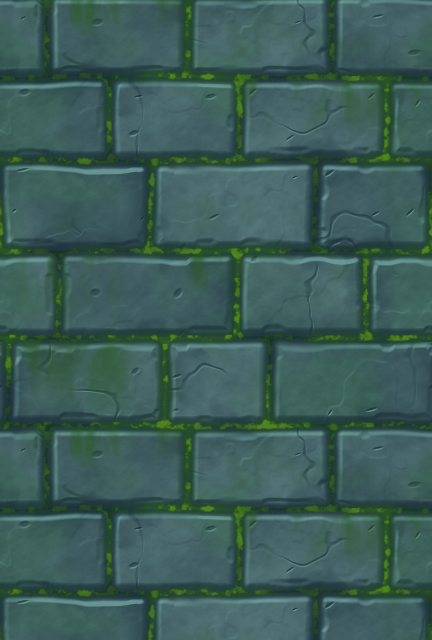
Write a Shadertoy shader that draws this texture.

```glsl
const float FIRST_ROW = 0.178;
const float GAP = 0.0035;
const float CORNER = 0.021;
const float ROW_EDGES[6] = float[6](0.0, 0.193, 0.403, 0.604, 0.807, 1.0);
const vec3 JOINTS[5] = vec3[5](
    vec3(0.255, 0.552, 0.896), vec3(0.349, 0.730, 0.998),
    vec3(0.135, 0.550, 0.849), vec3(0.019, 0.382, 0.622),
    vec3(0.110, 0.436, 0.768));

const vec3 STONE_DARK = vec3(0.21, 0.32, 0.34);
const vec3 STONE_LIGHT = vec3(0.33, 0.455, 0.465);
const vec3 STONE_GREEN = vec3(0.24, 0.41, 0.34);
const vec3 SHADOW = vec3(0.09, 0.18, 0.22);
const vec3 HIGHLIGHT = vec3(0.46, 0.66, 0.66);
const vec3 MOSS_DARK = vec3(0.09, 0.20, 0.16);
const vec3 MOSS = vec3(0.16, 0.34, 0.13);
const vec3 MOSS_BRIGHT = vec3(0.32, 0.52, 0.11);

struct Brick { vec2 center; vec2 halfSize; float id; };

float hash(vec2 p) {
    return fract(sin(dot(p, vec2(127.1, 311.7))) * 43758.5453);
}

// Value noise that wraps on the unit tile
float noise(vec2 p, vec2 period, float seed) {
    p *= period;
    vec2 i = floor(p), f = fract(p);
    f = f * f * (3.0 - 2.0 * f);
    vec2 a = mod(i, period) + seed, b = mod(i + 1.0, period) + seed;
    return mix(mix(hash(a), hash(vec2(b.x, a.y)), f.x),
               mix(hash(vec2(a.x, b.y)), hash(b), f.x), f.y);
}

float fbm(vec2 p, vec2 period, float seed) {
    float sum = 0.0, amplitude = 0.533;
    for (int i = 0; i < 4; i++) {
        sum += amplitude * noise(p, period, seed + float(i) * 5.3);
        period *= 2.0;
        amplitude *= 0.5;
    }
    return sum;
}

Brick findBrick(vec2 p) {
    int row = 0;
    for (int i = 1; i < 5; i++) if (p.y >= ROW_EDGES[i]) row = i;
    vec3 j = JOINTS[row];
    vec3 span = vec3(j.z - 1.0, j.x, 0.0);
    if (p.x >= j.x) span = vec3(j.x, j.y, 1.0);
    if (p.x >= j.y) span = vec3(j.y, j.z, 2.0);
    if (p.x >= j.z) span = vec3(j.z, j.x + 1.0, 0.0);
    vec2 lo = vec2(span.x, ROW_EDGES[row]), hi = vec2(span.y, ROW_EDGES[row + 1]);
    return Brick(0.5 * (lo + hi), 0.5 * (hi - lo), float(row) * 3.0 + span.z);
}

vec2 wobble(vec2 p) {
    vec2 offset = vec2(noise(p, vec2(11.0), 1.0), noise(p, vec2(11.0), 8.0)) - 0.5;
    return fract(p + 0.007 * offset);
}

// Rounded box, negative inside
float brickDistance(vec2 p, Brick b, float gap, float radius) {
    vec2 q = abs(p - b.center) - b.halfSize + gap + radius;
    return length(max(q, 0.0)) + min(max(q.x, q.y), 0.0) - radius;
}

// Scattered pits and slanted scratches, one at most per cell
float pits(vec2 p, float cells, float chance) {
    vec2 id = mod(floor(p * cells), cells);
    vec2 q = fract(p * cells) - 0.35 - 0.3 * vec2(hash(id + 2.0), hash(id + 4.0));
    float angle = -1.0 + 0.9 * hash(id + 6.0);
    q = mat2(cos(angle), -sin(angle), sin(angle), cos(angle)) * q;
    q.y *= mix(1.3, 5.0, hash(id + 9.0));
    float size = mix(0.08, 0.20, hash(id + 11.0));
    return step(hash(id), chance) * smoothstep(size, 0.4 * size, length(q));
}

float cracks(vec2 p, float seed) {
    float line = abs(fbm(p, vec2(5.0), seed) - 0.5);
    float mask = smoothstep(0.48, 0.65, noise(p, vec2(8.0), seed + 3.0));
    return mask * smoothstep(0.020, 0.003, line);
}

float stoneHeight(vec2 tile) {
    vec2 p = wobble(tile);
    Brick b = findBrick(p);
    float d = brickDistance(p, b, GAP, CORNER);
    d += 0.008 * smoothstep(0.62, 0.85, noise(p, vec2(19.0), b.id));
    float flakes = smoothstep(0.53, 0.57, fbm(p, vec2(7.0), b.id * 1.7 + 20.0));
    float h = 0.010 * smoothstep(-0.006, -0.022, d);
    h += 0.0013 * flakes + 0.0040 * fbm(p, vec2(22.0), 30.0);
    return h - 0.0024 * cracks(p, b.id * 1.7) - 0.003 * pits(p, 11.0, 0.24);
}

void mainImage(out vec4 fragColor, in vec2 fragCoord) {
    vec2 tile = vec2(fragCoord.x, iResolution.y - fragCoord.y) / iResolution.x;
    tile = fract(tile - vec2(0.0, FIRST_ROW));
    vec2 p = wobble(tile);
    Brick b = findBrick(p);
    float d = brickDistance(p, b, GAP, CORNER);

    // Stone tint, per brick and in soft blotches
    float blotch = fbm(p, vec2(6.0), 40.0 + b.id);
    float tone = 0.55 + 1.2 * (blotch - 0.5) + 0.4 * (hash(vec2(b.id, 3.0)) - 0.5);
    vec3 color = mix(STONE_DARK, STONE_LIGHT, clamp(tone, 0.0, 1.0));
    color = mix(color, STONE_GREEN, 0.6 * smoothstep(0.52, 0.75, fbm(p, vec2(4.0), 60.0)));
    float stain = smoothstep(0.52, 0.60, fbm(p, vec2(7.0), 50.0 + b.id));
    color = mix(color, SHADOW, 0.28 * stain * smoothstep(-0.075, -0.01, d));
    color *= 0.93 + 0.14 * fbm(p, vec2(50.0), 70.0);

    // Relief lit from the upper left, with worn pale rims
    vec2 toLight = 0.003 * vec2(-0.4, -0.92);
    float slope = (stoneHeight(tile) - stoneHeight(fract(tile + toLight))) / 0.003;
    float wear = 0.25 + 0.75 * noise(p, vec2(9.0), 80.0);
    float rim = smoothstep(0.007, 0.0, abs(d + 0.017)) * smoothstep(0.5, 0.8, noise(p, vec2(8.0), 85.0));
    color = mix(color, HIGHLIGHT, clamp(slope * wear + 0.28 * rim, 0.0, 0.75));
    color = mix(color, SHADOW, clamp(-0.65 * slope, 0.0, 0.65));
    color = mix(color, SHADOW, 0.3 * cracks(p, b.id * 1.7) + 0.3 * pits(p, 11.0, 0.24));
    color = mix(color, SHADOW, 0.75 * smoothstep(-0.017, -0.003, d));

    // Moss running down from the upper joints
    float depth = (p.y - b.center.y) / b.halfSize.y * 0.5 + 0.5;
    float damp = smoothstep(0.4, 0.8, noise(p, vec2(6.0, 5.0), 90.0));
    float streak = smoothstep(0.35, 0.75, fbm(p, vec2(26.0, 7.0), 95.0));
    color = mix(color, MOSS, 0.6 * damp * streak * smoothstep(1.0, 0.1, depth));

    // Thin mossy joints with fine bright tufts
    float grain = fbm(p, vec2(70.0), 100.0);
    float growth = smoothstep(0.3, 0.7, fbm(p, vec2(8.0), 110.0));
    float joint = smoothstep(-0.004, 0.003, d + 0.012 * (grain - 0.5));
    vec3 moss = mix(MOSS_DARK, MOSS, growth);
    moss = mix(moss, MOSS_BRIGHT, (0.25 + 0.75 * growth) * smoothstep(0.42, 0.68, grain));
    color = mix(color, MOSS, 0.45 * growth * smoothstep(-0.022, 0.0, d));
    fragColor = vec4(mix(color, moss, joint), 1.0);
}
```
